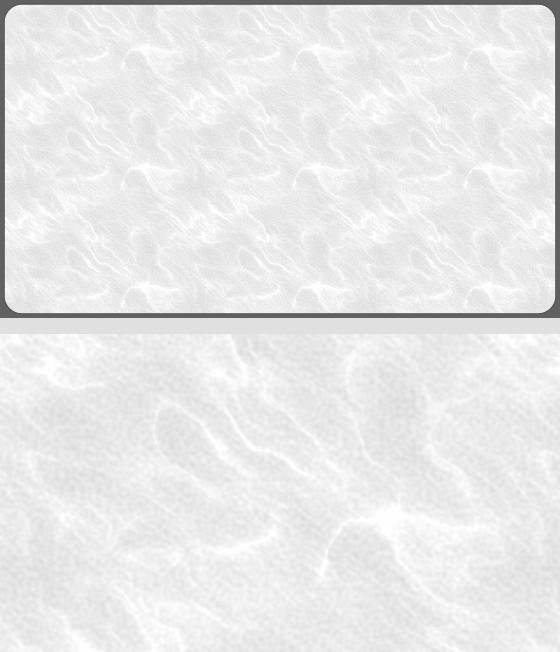
Top: the whole. Bottom: its middle third, enlarged.
Write a WebGL 2 fragment shader that draws this texture.

```glsl
#version 300 es
precision highp float;
// Pale grey marble on a rounded panel inside a dark frame.
// The marble repeats in tiles: periodic gradient noise, warped and sheared
// along the tile diagonal, gives patches, bright one-sided veins and grain.

#define TILE vec2(0.539, 0.374)   // size of one repeat, in canvas heights
#define INSET 0.0148              // frame width
#define RADIUS 0.055              // corner radius of the panel
#define STONE 0.901               // base grey
#define PATCHES 0.060             // contrast of the soft patches
#define VEINS 0.090               // brightness of the veins
#define SHARPNESS 30.0            // crispness of the vein crests
#define WARP 0.085                // bending of the veins
#define GRAIN 0.048               // contrast of the fine grain
#define STREAKS 0.026             // contrast of the slanted scratches
#define FRAME 0.38                // frame grey
#define FRAME_SHADE 0.33          // frame grey beside the panel

uniform vec2 u_resolution;
out vec4 fragColor;

uint hash(uvec2 cell, uint seed) {
    uint h = cell.x * 1597u + cell.y * 51749u + seed * 7919u;
    h = (h ^ (h >> 15)) * 73244u + 9781u;
    h = (h ^ (h >> 13)) * 40503u;
    h = (h ^ (h >> 16)) * 69069u;
    return h ^ (h >> 15);
}

// Dot product of a random unit gradient with the offset from its corner
float corner(vec2 cell, vec2 offset, vec2 period, uint seed) {
    uvec2 wrapped = uvec2(mod(cell + 0.5, period));
    float angle = float(hash(wrapped, seed) & 1023u) * 6.2832 / 1024.0;
    return dot(vec2(cos(angle), sin(angle)), offset);
}

// Gradient noise that repeats every unit of t, with period cells per unit
float noise(vec2 t, vec2 period, uint seed) {
    vec2 p = t * period, i = floor(p), f = p - i;
    vec2 s = f * f * f * (f * (f * 6.0 - 15.0) + 10.0);
    vec2 e = vec2(1.0, 0.0);
    float low = mix(corner(i, f, period, seed),
                    corner(i + e.xy, f - e.xy, period, seed), s.x);
    float high = mix(corner(i + e.yx, f - e.yx, period, seed),
                     corner(i + e.xx, f - e.xx, period, seed), s.x);
    return mix(low, high, s.y);
}

float fbm(vec2 t, vec2 period, uint seed) {
    float sum = 0.0, amp = 0.6;
    for (uint k = 0u; k < 4u; k++) {
        sum += amp * noise(t, period, seed + k);
        period *= 2.0;
        amp *= 0.55;
    }
    return sum;
}

// Bright line at n = 0: sharp on one side, fading softly on the other
float crest(float n, float sharpness) {
    float soft = 0.4 * exp(-max(n, 0.0) * sharpness * 0.25);
    return 0.6 * exp(-abs(n) * sharpness) + (n > 0.0 ? soft : 0.4 * exp(n * sharpness));
}

// Integer shear: first axis runs across the falling diagonal, second along it
vec2 slant(vec2 t) { return vec2(t.x + t.y, t.x); }

float marble(vec2 p) {
    vec2 t = p / TILE;
    vec2 bend = vec2(fbm(t, vec2(4.0, 3.0), 11u), fbm(t, vec2(4.0, 3.0), 23u));
    vec2 w = t + WARP * bend;
    vec2 q = slant(w);

    // Soft patches
    float grey = STONE + PATCHES * fbm(q, vec2(4.0, 3.0), 31u);

    // Slanted veins in three sizes, broken up by a mask
    vec2 period = vec2(3.0, 2.0);
    float amp = VEINS, sharpness = SHARPNESS;
    for (uint k = 0u; k < 3u; k++) {
        float mask = smoothstep(-0.25, 0.35, noise(w, vec2(4.0, 3.0), 41u + k));
        grey += amp * mask * crest(noise(q, period, 51u + k), sharpness);
        period *= 2.0;
        amp *= 0.8;
        sharpness *= 0.6;
    }

    // Crossing veins without a main direction
    float crossMask = smoothstep(-0.1, 0.4, noise(w, vec2(3.0), 61u));
    grey += VEINS * crossMask * crest(noise(w, vec2(5.0, 4.0), 71u), SHARPNESS * 0.8);

    // Scratches and grain
    grey += STREAKS * noise(slant(t + 0.15 * WARP * bend), vec2(60.0, 16.0), 81u);
    grey += GRAIN * noise(t, vec2(98.0, 68.0), 91u);
    return min(grey, 0.995);
}

float roundedBox(vec2 p, vec2 halfSize, float radius) {
    vec2 d = abs(p) - halfSize + radius;
    return length(max(d, 0.0)) + min(max(d.x, d.y), 0.0) - radius;
}

void main() {
    vec2 p = gl_FragCoord.xy / u_resolution.y;
    vec2 middle = 0.5 * u_resolution / u_resolution.y;
    float pixel = 1.0 / u_resolution.y;

    // Panel over frame, with a thin shade around the panel
    float d = roundedBox(p - middle, middle - INSET, RADIUS);
    float frame = mix(FRAME_SHADE, FRAME, smoothstep(0.002, 0.005, d));
    float grey = mix(marble(p), frame, smoothstep(-0.5 * pixel, 0.5 * pixel, d));
    fragColor = vec4(vec3(grey), 1.0);
}
```
